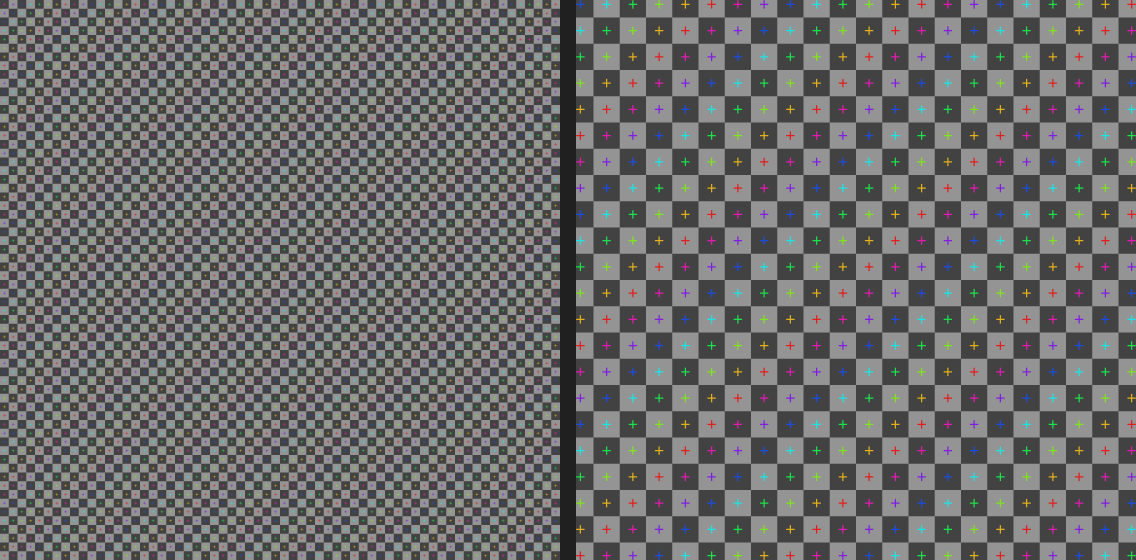
Left, the full canvas; right, a detail of the centre.
Reproduce this pattern procedurally as a three.js fragment shader.

```glsl
// A fine grey checkerboard, 64 cells each way, with a tiny coloured plus
// at the centre of every cell. The plus hue steps through eight colours
// along the diagonals; edges use box-filtered coverage.
varying vec2 vUv;

const float CELLS = 64.0;

// Share of a pixel-wide window at offset d covered by a bar of the given half width
float barCoverage(float d, float halfWidth, float pixel) {
  float lo = max(d - 0.5 * pixel, -halfWidth);
  float hi = min(d + 0.5 * pixel, halfWidth);
  return clamp((hi - lo) / pixel, 0.0, 1.0);
}

// Smoothed square wave: +1 in even cells, -1 in odd cells
vec2 alternate(vec2 p, float pixel) {
  vec2 triangle = abs(mod(p - 0.5, 2.0) - 1.0);
  return clamp((triangle - 0.5) * 2.0 / pixel, -1.0, 1.0);
}

vec3 hueColor(float hue) {
  vec3 ramp = abs(fract(hue + vec3(0.0, 2.0, 1.0) / 3.0) * 6.0 - 3.0) - 1.0;
  return mix(vec3(0.1), vec3(0.9), clamp(ramp, 0.0, 1.0));
}

void main() {
  vec2 p = vUv * CELLS;
  float pixel = max(fwidth(p.x), 0.0001);
  vec2 cell = floor(p);
  vec2 local = fract(p) - 0.5;

  // Checkerboard, light in the lower left cell
  vec2 wave = alternate(p, pixel);
  vec3 color = mix(vec3(0.26), vec3(0.58), 0.5 + 0.5 * wave.x * wave.y);

  // Thin plus: two crossing bars
  vec2 thin = vec2(barCoverage(local.x, 0.023, pixel), barCoverage(local.y, 0.023, pixel));
  vec2 arm = vec2(barCoverage(local.x, 0.16, pixel), barCoverage(local.y, 0.16, pixel));
  float plus = thin.x * arm.y + thin.y * arm.x - thin.x * thin.y;

  // Hue is constant along rising diagonals and repeats every eight cells
  float hue = mod(cell.y - cell.x, 8.0) / 8.0;
  color = mix(color, hueColor(hue), plus);

  gl_FragColor = vec4(color, 1.0);
}
```
